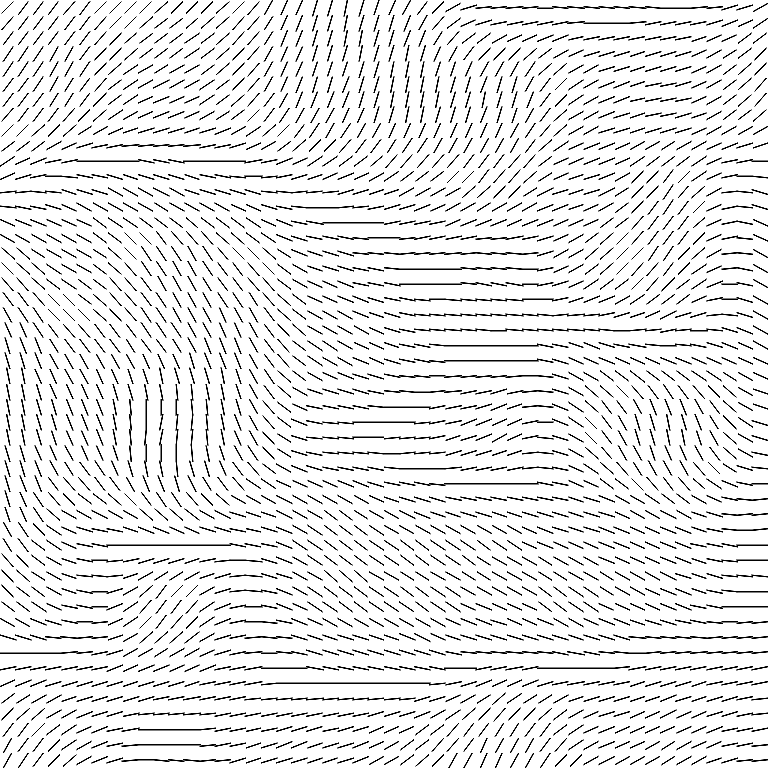
Reproduce this pattern procedurally as a WebGL 2 fragment shader.

```glsl
#version 300 es
precision highp float;
// Draws a grid of thin black dashes on white, turned by a smooth direction field.

uniform vec2 u_resolution;
out vec4 outColor;

const vec3 PAPER = vec3(1.0);
const vec3 INK = vec3(0.0);

const float DASHES_PER_SIDE = 50.0;  // grid cells across the canvas
const float DASH_LENGTH = 1.0;       // in grid cells, so level dashes join up
const float LATTICE = 512.0;         // drawing units per side, dash ends snap to them
const float HALF_STROKE = 0.5;       // in drawing units
const float EDGE_SOFTNESS = 0.4;     // in screen pixels

const float PATCH_COUNT = 4.6;       // noise patches across the canvas
const float PATCH_TURN = 1.2;        // radians
const float DETAIL_TURN = 0.32;      // radians, at twice the patch frequency
const float BAND_TURN = 0.42;        // radians, slow change from top to bottom
const float BAND_FREQUENCY = 6.6;
const float BAND_TOP = 0.97;
const vec2 SEED = vec2(17.0, 43.0);

// Hash of a lattice point, from -1 to 1.
float hash(vec2 p) {
    vec3 q = fract(vec3(p.xyx) * 0.1031);
    q += dot(q, q.yzx + 33.33);
    return 2.0 * fract((q.x + q.y) * q.z) - 1.0;
}

// Smooth value noise, from -1 to 1.
float valueNoise(vec2 p) {
    vec2 corner = floor(p);
    vec2 f = fract(p);
    vec2 fade = f * f * (3.0 - 2.0 * f);
    float low = mix(hash(corner), hash(corner + vec2(1.0, 0.0)), fade.x);
    float high = mix(hash(corner + vec2(0.0, 1.0)), hash(corner + 1.0), fade.x);
    return mix(low, high, fade.y);
}

// Dash angle at a canvas position: a broad band plus two layers of noise.
float fieldAngle(vec2 p) {
    vec2 q = p * PATCH_COUNT + SEED;
    return BAND_TURN * cos((p.y - BAND_TOP) * BAND_FREQUENCY)
         + PATCH_TURN * valueNoise(q)
         + DETAIL_TURN * valueNoise(2.0 * q + SEED);
}

vec2 snapToLattice(vec2 p) {
    return floor(p) + 0.5;
}

// Signed distance to a stroke, measured along the axes as a plotter steps it.
float strokeDistance(vec2 p, vec2 start, vec2 end) {
    vec2 span = end - start;
    vec2 offset = p - start;
    if (abs(span.y) > abs(span.x)) {
        span = span.yx;
        offset = offset.yx;
    }
    float across = abs(offset.y - offset.x * span.y / span.x);
    float along = abs(offset.x - 0.5 * span.x) - 0.5 * abs(span.x);
    return max(across, along) - HALF_STROKE;
}

void main() {
    float side = min(u_resolution.x, u_resolution.y);
    vec2 point = gl_FragCoord.xy / side;
    vec2 home = floor(point * DASHES_PER_SIDE);

    // Nearest dash among this cell and its neighbours.
    float nearest = LATTICE;
    for (int y = -1; y <= 1; y++) {
        for (int x = -1; x <= 1; x++) {
            vec2 center = (home + vec2(x, y) + 0.5) / DASHES_PER_SIDE;
            float angle = fieldAngle(center);
            vec2 reach = 0.5 * DASH_LENGTH / DASHES_PER_SIDE * vec2(cos(angle), sin(angle));
            vec2 start = snapToLattice((center - reach) * LATTICE);
            vec2 end = snapToLattice((center + reach) * LATTICE);
            nearest = min(nearest, strokeDistance(point * LATTICE, start, end));
        }
    }

    // Crisp edge, a fraction of a screen pixel wide.
    float edge = EDGE_SOFTNESS * LATTICE / side;
    float ink = clamp(0.5 - nearest / edge, 0.0, 1.0);
    outColor = vec4(mix(PAPER, INK, ink), 1.0);
}
```
